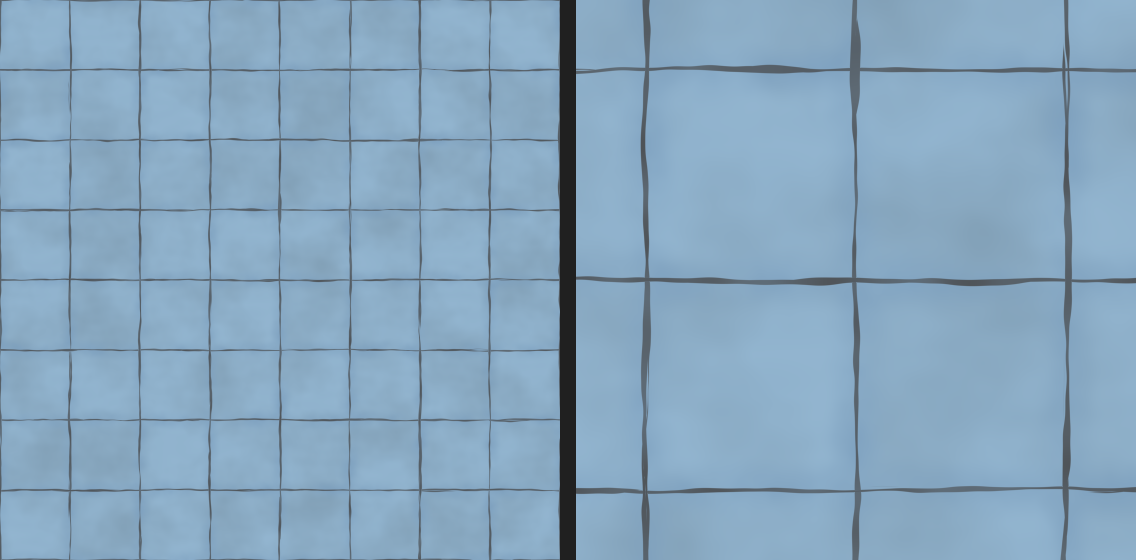
Left: the whole. Right: its middle third, enlarged.
A Shadertoy shader for this texture:

```glsl
const float TILES = 8.0;            // repeats across and down
const float LINE_HALF_WIDTH = 0.0013;
const float LINE_WOBBLE = 0.0032;
const float LINE_OPACITY = 0.85;
const float HALO_WIDTH = 0.17;      // in tile units
const float CORNER_RADIUS = 0.16;   // in tile units
const float TILE_VARIATION = 0.30;
const float CLOUD_STRENGTH = 0.95;
const vec3 LIGHT_BLUE = vec3(0.567, 0.702, 0.806);
const vec3 GREY_BLUE  = vec3(0.515, 0.635, 0.725);
const vec3 EDGE_BLUE  = vec3(0.482, 0.620, 0.745);
const vec3 LINE_COLOR = vec3(0.290, 0.300, 0.310);

float hash(vec2 p) {
    vec3 q = fract(vec3(p.xyx) * 0.1031);
    q += dot(q, q.yzx + 33.33);
    return fract((q.x + q.y) * q.z);
}

// Unit gradient of a lattice point, wrapped to the period
vec2 gradient(vec2 cell, vec2 period, float seed) {
    float angle = 6.28319 * hash(mod(cell, period) + seed * 17.3);
    return vec2(cos(angle), sin(angle));
}

// Periodic gradient noise, about -0.7 to 0.7
float noise(vec2 p, vec2 period, float seed) {
    vec2 i = floor(p), f = fract(p);
    vec2 u = f * f * f * (f * (f * 6.0 - 15.0) + 10.0);
    vec2 e = vec2(1.0, 0.0);
    float a = dot(gradient(i, period, seed), f);
    float b = dot(gradient(i + e.xy, period, seed), f - e.xy);
    float c = dot(gradient(i + e.yx, period, seed), f - e.yx);
    float d = dot(gradient(i + e.xx, period, seed), f - e.xx);
    return mix(mix(a, b, u.x), mix(c, d, u.x), u.y);
}

float fbm(vec2 uv, float scale, float seed) {
    float sum = 0.0, amplitude = 1.0;
    for (int octave = 0; octave < 4; octave++) {
        sum += amplitude * noise(uv * scale, vec2(scale), seed + float(octave));
        scale *= 2.0;
        amplitude *= 0.5;
    }
    return sum;
}

// Noise that runs along one grid line, different for each line
float lineNoise(float along, float index, float scale, float seed) {
    return noise(vec2(along * scale, index + 0.5), vec2(scale, TILES), seed);
}

// Hand-drawn grid lines: a main stroke and a broken second stroke
float inkLines(float across, float along, float weight, float seed) {
    float index = floor(across * TILES + 0.5);
    float offset = across - index / TILES;
    float smoothing = 0.75 / min(iResolution.x, iResolution.y);
    float ink = 0.0;
    for (int stroke = 0; stroke < 2; stroke++) {
        float s = seed + 10.0 * float(stroke);
        float center = LINE_WOBBLE * (lineNoise(along, index, 16.0, s)
                     + 0.35 * lineNoise(along, index, 48.0, s + 1.0));
        float pressure = 1.0 + 1.1 * lineNoise(along, index, 20.0, s + 2.0)
                       + 0.5 * lineNoise(along, index, 64.0, s + 3.0);
        float presence = stroke == 0 ? 1.0
                       : smoothstep(0.0, 0.3, lineNoise(along, index, 12.0, s + 4.0));
        float halfWidth = LINE_HALF_WIDTH * weight * max(pressure, 0.35) * presence;
        float edge = abs(offset - center) - halfWidth;
        float coverage = 1.0 - smoothstep(-smoothing, smoothing, edge);
        ink = max(ink, coverage * smoothstep(0.0, 0.25, presence));
    }
    return ink * (0.92 + 0.3 * lineNoise(along, index, 32.0, seed + 5.0));
}

void mainImage(out vec4 fragColor, in vec2 fragCoord) {
    vec2 uv = fragCoord / iResolution.xy;
    vec2 tile = floor(uv * TILES);
    vec2 local = fract(uv * TILES) - 0.5;

    // Soft rounded border inside each tile
    vec2 warp = vec2(fbm(uv, 24.0, 3.0), fbm(uv, 24.0, 8.0));
    vec2 box = abs(local + 0.035 * warp) - 0.5 + CORNER_RADIUS;
    float border = length(max(box, 0.0)) + min(max(box.x, box.y), 0.0) - CORNER_RADIUS;
    float halo = smoothstep(-HALO_WIDTH, 0.03, border);
    float haloStrength = clamp(0.55 + 0.9 * fbm(uv, 16.0, 13.0), 0.1, 1.0);

    // Painted clouds and per-tile tone, which fades out toward the border
    float cloud = 0.33 + CLOUD_STRENGTH * fbm(uv, 8.0, 21.0);
    float tone = TILE_VARIATION * (hash(tile + 41.0) - 0.5);
    float interior = 1.0 - smoothstep(-0.2, -0.01, border);
    float grey = clamp(cloud + tone * interior, 0.0, 1.0);
    vec3 color = mix(LIGHT_BLUE, GREY_BLUE, grey);
    color = mix(color, EDGE_BLUE, halo * haloStrength * 0.75);

    // Faint broad brush marks
    color += 0.010 * noise(uv * vec2(24.0, 56.0), vec2(24.0, 56.0), 31.0);

    float ink = max(inkLines(uv.x, uv.y, 1.1, 51.0), inkLines(uv.y, uv.x, 0.9, 81.0));
    color = mix(color, LINE_COLOR, clamp(ink * LINE_OPACITY, 0.0, 1.0));
    fragColor = vec4(color, 1.0);
}
```
